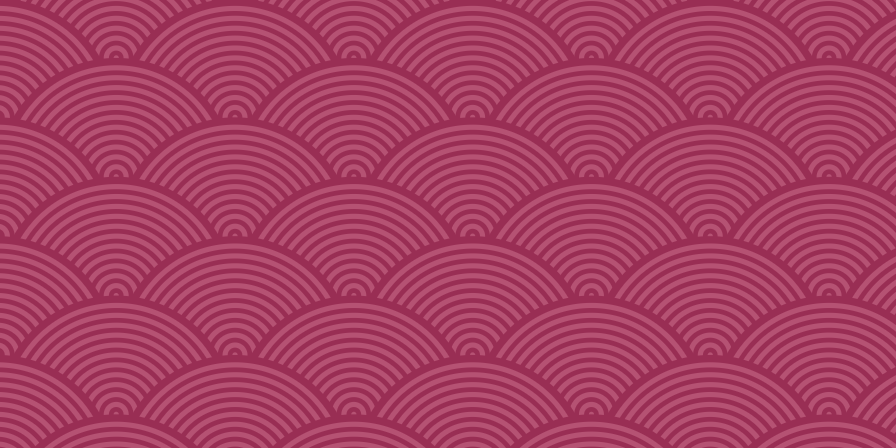
Write a Shadertoy shader that draws this pattern.

```glsl
// Overlapping wave scales: staggered rows of discs filled with concentric rings.
// Each pixel composites the few nearby rows from back to front, the lower
// rows lying over the upper ones, with every edge smoothed over one pixel.

const float RADIUS = 0.2652;  // disc radius in canvas heights
const float RINGS = 12.0;     // ring spacings per radius

// Coverage of the light rings at distance r from the disc centre (radius 1).
float ringMask(float r, float pixel) {
    float k = r * RINGS;
    float toRing = abs(fract(k + 0.5) - 0.5);
    float light = clamp(0.5 + (0.26 - toRing) / (pixel * RINGS), 0.0, 1.0);
    return light * step(k, RINGS - 0.5);  // the rim stays dark
}

void mainImage(out vec4 fragColor, in vec2 fragCoord) {
    float pixel = 1.0 / (iResolution.y * RADIUS);
    vec2 p = (fragCoord / iResolution.y - vec2(0.2594, 0.0751)) / RADIUS;

    vec3 dark = vec3(0.60, 0.18, 0.33);
    vec3 light = vec3(0.71, 0.32, 0.45);
    vec3 color = dark;

    // Rows are half a radius apart; odd rows shift by one radius.
    float lowestRow = floor(2.0 * (p.y - 1.0));
    for (int i = 3; i >= 0; i--) {
        float row = lowestRow + float(i);
        float x = mod(p.x + mod(row, 2.0) + 1.0, 2.0) - 1.0;
        float r = length(vec2(x, p.y - 0.5 * row));
        float inside = clamp(0.5 + (1.0 - r) / pixel, 0.0, 1.0);
        color = mix(color, mix(dark, light, ringMask(r, pixel)), inside);
    }

    fragColor = vec4(color, 1.0);
}
```
